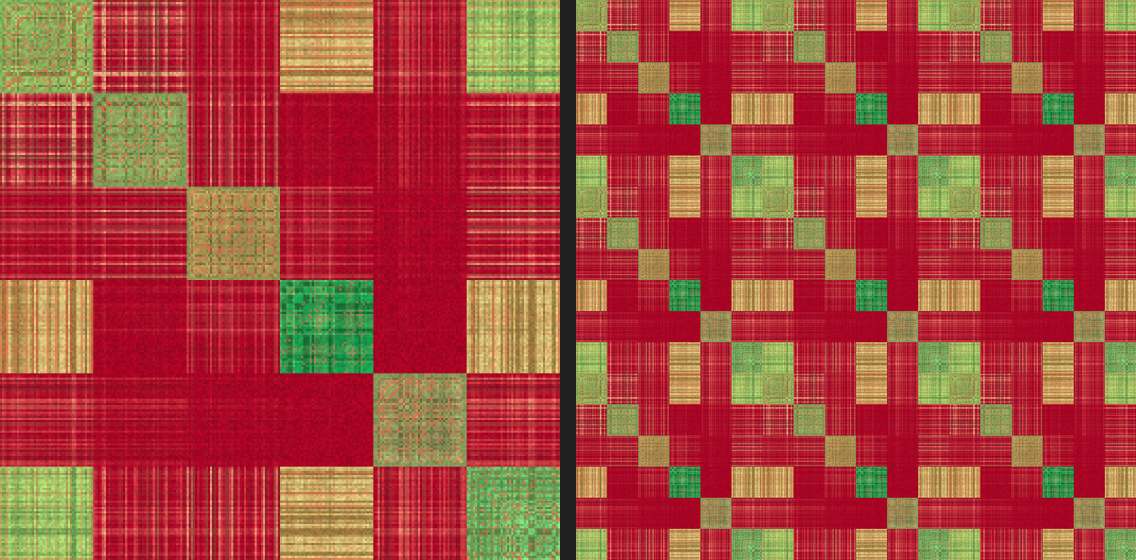
Left, the tile; right, the same tile 3 across and 3 down.
A Shadertoy shader for this pattern:

```glsl
const float BLOCKS = 6.0;
const float THREADS = 44.0;
const float BAND_THREADS = 7.0;
const int SAMPLES = 3;
const float GRAIN = 0.22;
const vec3 CRIMSON = vec3(0.66, 0.01, 0.14);
const vec3 ROSE = vec3(0.82, 0.24, 0.27);
const vec3 CREAM = vec3(0.90, 0.72, 0.52);
const vec3 MAROON = vec3(0.38, 0.14, 0.13);
const vec3 TAN = vec3(0.86, 0.77, 0.48);
const vec3 BROWN = vec3(0.55, 0.42, 0.20);
const vec3 BRICK = vec3(0.84, 0.34, 0.23);
const vec3 LIME = vec3(0.68, 0.84, 0.44);
const vec3 MOSS = vec3(0.34, 0.56, 0.28);

// Ground colours of the blocks on the diagonal
const vec3 DIAGONAL[6] = vec3[6](
    vec3(0.60, 0.82, 0.42), vec3(0.55, 0.72, 0.40), vec3(0.68, 0.62, 0.35),
    vec3(0.08, 0.63, 0.31), vec3(0.58, 0.64, 0.40), vec3(0.44, 0.80, 0.45));

// Strength of (vertical, horizontal) threads for each pair of blocks
const vec2 STRENGTH[15] = vec2[15](
    vec2(0.85, 0.70), vec2(0.55, 0.22), vec2(0.25, 1.00), vec2(0.50, 0.25),
    vec2(0.50, 0.50), vec2(0.80, 0.25), vec2(0.15, 0.12), vec2(0.28, 0.14),
    vec2(0.28, 0.65), vec2(0.28, 0.42), vec2(0.14, 0.12), vec2(0.22, 0.90),
    vec2(0.08, 0.08), vec2(1.00, 0.25), vec2(0.26, 0.55));

float hash(vec2 p) {
    vec3 q = fract(p.xyx * 0.1031);
    q += dot(q, q.yzx + 33.33);
    return fract((q.x + q.y) * q.z);
}

// One thread of a block: x = brightness, y = dark thread, z = broad band
vec3 thread(float id, float block) {
    float t = id / BAND_THREADS;
    float seed = block * 17.0 + 5.0;
    float band = mix(hash(vec2(floor(t), seed)), hash(vec2(floor(t) + 1.0, seed)),
                     smoothstep(0.0, 1.0, fract(t)));
    float tone = hash(vec2(id, seed + 101.0));
    float bright = tone * tone * (0.45 + 0.75 * band) + 0.08 * mod(id, 2.0);
    float dark = step(0.74, hash(vec2(id, seed + 211.0)));
    return vec3(bright, dark, band);
}

vec3 redCloth(vec2 strength, vec3 v, vec3 h, float grain) {
    float level = dot(strength, vec2(v.x, h.x));
    float shade = dot(strength, vec2(v.y, h.y)) * (0.35 + 0.65 * grain);
    vec3 c = mix(CRIMSON, ROSE, smoothstep(0.04, 0.42, level));
    c = mix(c, CREAM, 0.85 * smoothstep(0.38, 0.85, level));
    return mix(c, MAROON, min(0.75 * shade, 0.7));
}

vec3 stripedCloth(vec3 ground, vec3 stripe, vec2 strength, vec3 v, vec3 h, float grain) {
    float level = dot(strength, vec2(v.x, h.x));
    float accent = dot(strength, vec2(v.y, h.y));
    vec3 c = mix(ground, stripe, 0.85 * smoothstep(0.12, 0.75, level));
    return mix(c, BRICK, min(accent * (0.25 + 0.5 * grain), 0.75));
}

// Plaid made from the difference of crossing threads
vec3 diagonalCloth(int block, vec2 f, vec3 v, vec3 h, float grain) {
    vec3 ground = DIAGONAL[block];
    float plaid = smoothstep(0.08, 0.65, abs(v.x - h.x));
    float warmth = block == 3 ? 0.15 : 0.45;
    vec3 c = mix(ground, mix(ground * 0.5, BROWN, warmth), 0.75 * plaid);
    c = mix(c, TAN, 0.4 * v.y * h.y + 0.18 * abs(v.y - h.y));
    c *= 0.84 + 0.16 * (v.z + h.z);
    c = mix(c, BRICK, 0.7 * step(block == 3 ? 0.95 : 0.82, grain));

    // Nested corner lines on the last block, narrow selvedge on the others
    if (block == 5) {
        float ring = step(0.55, fract(f.y * 14.0));
        c = mix(c, MOSS, 0.6 * ring * (1.0 - smoothstep(0.3, 0.5, f.y)));
    } else if (block != 3) {
        float edge = min(f.y, 1.0 - f.x);
        c = mix(c, mix(ground, MOSS, 0.45), 0.7 * (1.0 - step(0.04, edge)));
    }
    return c;
}

vec3 patchwork(vec2 uv) {
    // Mirror about the falling diagonal so that x >= y
    vec2 p = fract(vec2(uv.x, 1.0 - uv.y)) * BLOCKS;
    if (p.y > p.x) p = p.yx;
    vec2 cell = min(floor(p), BLOCKS - 1.0);
    vec2 f = p - cell;
    vec2 id = floor(f * THREADS);
    vec3 v = thread(id.x, cell.x);
    vec3 h = thread(id.y, cell.y);
    float grain = hash(id + cell * THREADS + 7.0);

    int col = int(cell.x);
    int row = int(cell.y);
    vec3 c;
    if (row == col) {
        c = diagonalCloth(row, f, v, h, grain);
    } else {
        vec2 strength = STRENGTH[row * (11 - row) / 2 + col - row - 1];
        bool tan3 = (row == 0 && col == 3) || (row == 3 && col == 5);
        bool corner = row == 0 && col == 5;
        if (tan3) c = stripedCloth(TAN, BROWN, strength, v, h, grain);
        else if (corner) c = stripedCloth(LIME, MOSS, strength, v, h, grain);
        else c = redCloth(strength, v, h, grain);
    }
    return c * (1.0 + GRAIN * (grain - 0.5));
}

void mainImage(out vec4 fragColor, in vec2 fragCoord) {
    vec3 sum = vec3(0.0);
    for (int j = 0; j < SAMPLES; j++)
        for (int i = 0; i < SAMPLES; i++) {
            vec2 offset = (vec2(i, j) + 0.5) / float(SAMPLES) - 0.5;
            sum += patchwork((fragCoord + offset) / iResolution.xy);
        }
    fragColor = vec4(sum / float(SAMPLES * SAMPLES), 1.0);
}
```
